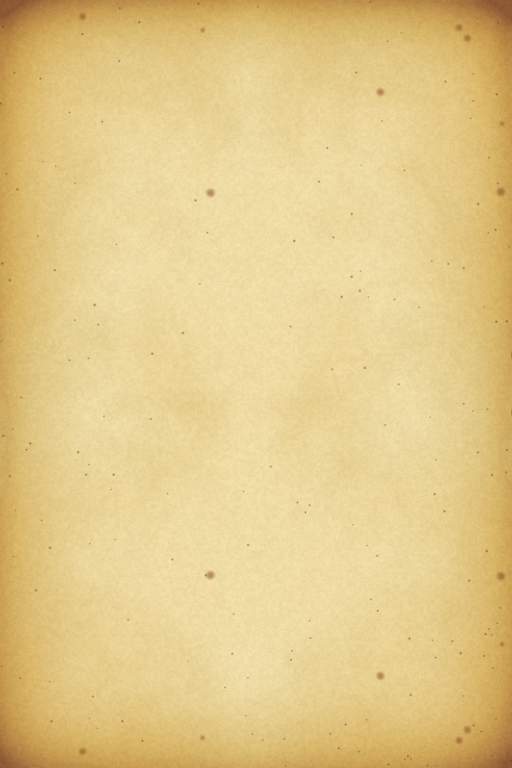
Reproduce this texture procedurally as a WebGL 2 fragment shader.

```glsl
#version 300 es
precision highp float;
// Aged parchment: pale mottled centre, burnt golden edges, paper grain and rust specks.

#define PAGE_HEIGHT 1.5
#define SIDE_FADE 0.085
#define END_FADE 0.085
#define SIDE_BURN 0.56
#define END_BURN 0.58
#define CORNER_BURN 0.24
#define MOTTLE 0.11
#define GRAIN_CELLS 300.0
#define GRAIN_STRENGTH 0.035
#define SPECK_AMOUNT 0.5

uniform vec2 u_resolution;
out vec4 fragColor;

float hash(vec2 p) {
  vec3 q = fract(vec3(p.xyx) * 0.1031);
  q += dot(q, q.yzx + 33.33);
  return fract((q.x + q.y) * q.z);
}

float valueNoise(vec2 p) {
  vec2 cell = floor(p), f = fract(p);
  f = f * f * (3.0 - 2.0 * f);
  vec2 e = vec2(1.0, 0.0);
  return mix(mix(hash(cell), hash(cell + e.xy), f.x),
             mix(hash(cell + e.yx), hash(cell + e.xx), f.x), f.y);
}

// Soft clouds from layered, domain-warped sines, in about -1..1.
float clouds(vec2 p) {
  float sum = 0.0, weight = 0.5;
  for (int i = 0; i < 5; i++) {
    p += 0.35 * sin(p.yx * 1.3 + vec2(1.7, 4.1));
    sum += weight * sin(p.x + 0.6) * sin(p.y + 1.9);
    p = mat2(0.8, 0.6, -0.6, 0.8) * p * 1.85 + 2.3;
    weight *= 0.62;
  }
  return sum;
}

// Colour of the paper from fresh (0) to burnt (1).
vec3 paperColor(float age) {
  vec3 cream = vec3(0.935, 0.862, 0.645);
  vec3 straw = vec3(0.89, 0.79, 0.53);
  vec3 gold = vec3(0.85, 0.72, 0.42);
  vec3 ochre = vec3(0.79, 0.63, 0.33);
  vec3 umber = vec3(0.70, 0.51, 0.27);
  vec3 burnt = vec3(0.55, 0.35, 0.21);
  float t = clamp(age, 0.0, 1.0) * 5.0;
  vec3 color = mix(cream, straw, clamp(t, 0.0, 1.0));
  color = mix(color, gold, clamp(t - 1.0, 0.0, 1.0));
  color = mix(color, ochre, clamp(t - 2.0, 0.0, 1.0));
  color = mix(color, umber, clamp(t - 3.0, 0.0, 1.0));
  return mix(color, burnt, clamp(t - 4.0, 0.0, 1.0));
}

// Scattered round specks: one candidate per cell, kept with the given chance.
float specks(vec2 p, float cells, float radius, float chance, float pixel) {
  vec2 home = floor(p * cells);
  float mask = 0.0;
  for (int y = -1; y <= 1; y++) {
    for (int x = -1; x <= 1; x++) {
      vec2 cell = home + vec2(x, y);
      vec2 center = (cell + vec2(hash(cell + 11.3), hash(cell + 47.9))) / cells;
      float size = radius * mix(0.4, 1.0, hash(cell + 83.1));
      float kept = step(hash(cell + 5.7), chance);
      float dist = length(p - center);
      mask = max(mask, kept * (1.0 - smoothstep(size - pixel, size + pixel, dist)));
    }
  }
  return mask;
}

void main() {
  vec2 p = gl_FragCoord.xy / u_resolution * vec2(1.0, PAGE_HEIGHT);
  float pixel = 1.0 / u_resolution.x;
  vec2 mirrored = vec2(abs(p.x - 0.49), p.y);
  vec2 edge = min(p, vec2(1.0, PAGE_HEIGHT) - p);

  // Burnt border, with a ragged falloff and darker corners
  float cloud = clouds(mirrored * 9.0 + 3.0);
  float rough = valueNoise(p * 24.0) - 0.5;
  vec2 depth = max(edge + 0.022 * cloud + 0.012 * rough, 0.0);
  float side = exp(-depth.x / SIDE_FADE);
  float end = exp(-depth.y / END_FADE);
  float corner = exp(-(edge.x + edge.y) / 0.12);
  float top = smoothstep(1.35, 1.5, p.y);
  float age = SIDE_BURN * side + (END_BURN + 0.1 * top) * end + CORNER_BURN * corner;
  age -= 0.3 * side * end;

  // Mottling over the sheet, and a pale stripe down the middle
  age += MOTTLE * (0.25 + cloud) + 0.05 * rough;
  age -= 0.07 * exp(-pow(mirrored.x / 0.07, 2.0));
  vec3 color = paperColor(age);
  color += vec3(0.004, -0.010, -0.022) * clouds(mirrored * 6.0 + 8.0);

  // Fibre grain
  float grain = valueNoise(p * GRAIN_CELLS) + 0.6 * valueNoise(p * GRAIN_CELLS * 0.45) - 0.8;
  color += GRAIN_STRENGTH * grain * vec3(1.0, 1.05, 1.15);

  // Rust spots and fine dark flecks, more frequent near the border
  float border = exp(-min(edge.x, edge.y) / 0.08);
  vec2 folded = vec2(p.x, abs(p.y - 0.5 * PAGE_HEIGHT));
  float rust = specks(folded, 11.0, 0.008, 0.3 * border, 2.5 * pixel);
  float flecks = specks(p, 45.0, 0.0022, 0.03 + 0.12 * border, pixel);
  color = mix(color, vec3(0.50, 0.25, 0.12), SPECK_AMOUNT * rust);
  color = mix(color, vec3(0.36, 0.22, 0.13), SPECK_AMOUNT * flecks);

  fragColor = vec4(clamp(color, 0.0, 1.0), 1.0);
}
```
